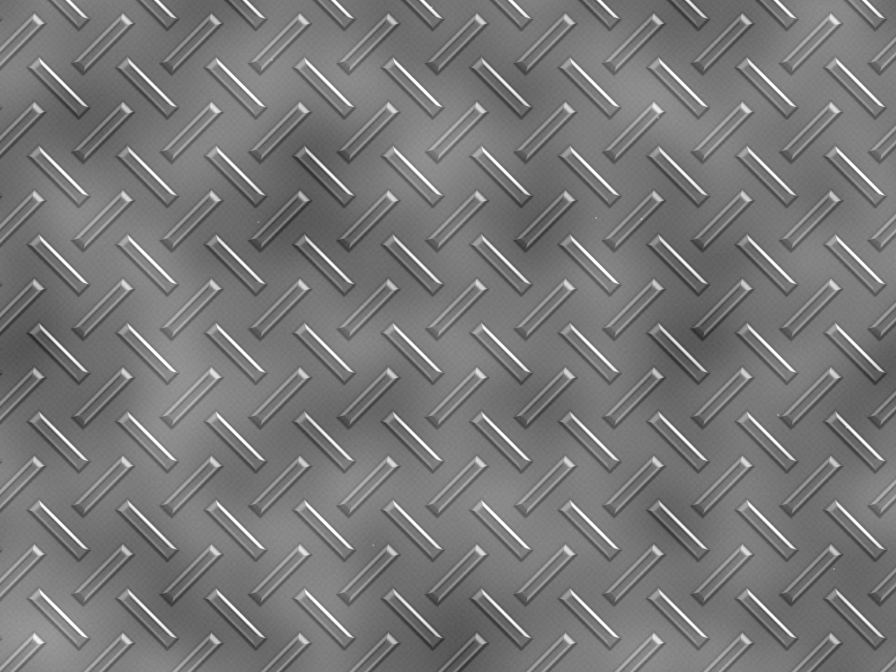
This texture is drawn by a Shadertoy shader. Its source:

```glsl
// Steel tread plate: two interleaved square lattices of raised bars, leaning
// opposite ways, each a flat-topped box with soft lit bevels and a dark foot.
// Gradient noise clouds the metal, adds grain and varies the glints.

const float CELLS_ACROSS = 10.125;
const vec2 LATTICE_ORIGIN = vec2(0.664, 0.606);
const vec2 BAR_HALF = vec2(0.404, 0.086);    // half length, half width in cells
const vec2 BEVEL = vec2(0.068, 0.040);       // bevel at the ends, at the sides
const vec2 LIGHT = vec2(0.35, 0.94);
const float STEEL = 0.464;
const float TAU = 6.28318;

float hash(vec2 p) {
    vec3 q = fract(vec3(p.xyx) * 0.1031);
    q += dot(q, q.yzx + 33.33);
    return fract((q.x + q.y) * q.z);
}

vec2 gradient(vec2 corner) {
    float angle = TAU * hash(corner);
    return vec2(cos(angle), sin(angle));
}

float gradientNoise(vec2 p) {
    vec2 i = floor(p), f = fract(p);
    vec2 u = f * f * f * (f * (f * 6.0 - 15.0) + 10.0);
    vec2 e = vec2(1.0, 0.0);
    float low = mix(dot(gradient(i), f), dot(gradient(i + e), f - e), u.x);
    float high = mix(dot(gradient(i + e.yx), f - e.yx),
                     dot(gradient(i + 1.0), f - 1.0), u.x);
    return mix(low, high, u.y);
}

float boxDistance(vec2 p, vec2 halfSize) {
    vec2 d = abs(p) - halfSize;
    return length(max(d, 0.0)) + min(max(d.x, d.y), 0.0);
}

// Soft line of the given half width around zero
float line(float d, float halfWidth, float aa) {
    return 1.0 - smoothstep(halfWidth - 0.5 * aa, halfWidth + 0.5 * aa, abs(d));
}

// Cloudy patches, fine grain and a faint diagonal weave in the bare metal
float steel(vec2 p) {
    float cloud = gradientNoise(p * 0.65 + 17.3) + 0.4 * gradientNoise(p * 1.3 + 5.7);
    float grain = gradientNoise(p * 30.0);
    vec2 wave = sin(TAU * 12.0 * p);
    return STEEL + 0.175 * cloud + 0.02 * grain + 0.008 * wave.x * wave.y;
}

// Brightness change of a bevel facet facing the given direction
float facetShade(vec2 normal, float glint) {
    float d = dot(normal, LIGHT);
    return 0.07 + 0.19 * d + glint * pow(max(d, 0.0), 4.0);
}

// Lays a lattice of bars along a unit axis over the ground brightness
float addBars(float ground, vec2 p, vec2 center, vec2 axis, float glint, float aa) {
    vec2 local = p - center + 0.5;
    vec2 cell = floor(local);
    vec2 offset = local - cell - 0.5;
    vec2 across = vec2(-axis.y, axis.x);
    vec2 q = vec2(dot(offset, axis), dot(offset, across));
    float edge = boxDistance(q, BAR_HALF);

    // Facets meet in mitres where the scaled edge distances are equal
    vec2 depth = (BAR_HALF - abs(q)) / BEVEL;
    float rise = min(depth.x, depth.y);
    float isEnd = smoothstep(-0.25, 0.25, depth.y - depth.x);
    float wear = mix(0.85, 1.1, hash(cell + center * 7.0));
    float taper = 1.0 - 0.35 * smoothstep(0.1, 1.0, abs(q.x) / BAR_HALF.x);
    vec2 sideNormal = across * sign(q.y);
    float sideShade = facetShade(sideNormal, glint * wear * taper);
    float endShade = facetShade(axis * sign(q.x), 0.5 * glint * wear);
    float facet = mix(sideShade, endShade, isEnd) * smoothstep(-0.2, 0.45, rise);

    // Flat top with a groove behind the lit side, pale rim on the other
    float flatTop = smoothstep(0.65, 1.3, rise);
    float away = smoothstep(0.2, -0.2, dot(sideNormal, LIGHT));
    float side = 1.0 - isEnd;
    float rim = line(rise - 0.8, 0.35, 0.5) * away * side;
    float groove = line(rise - 1.4, 0.25, 0.5) * (1.0 - away) * side;
    float body = ground + mix(facet, -0.015, flatTop) + 0.15 * rim - 0.09 * groove;

    // Thin dark foot, strong only on the sides turned from the light
    float endFacing = dot(axis * sign(q.x), LIGHT);
    float facing = mix(dot(sideNormal, LIGHT), endFacing, isEnd);
    float foot = mix(0.15, 0.05, smoothstep(-0.5, 0.5, facing));
    foot *= line(edge - 0.003, 0.016, 0.03);
    float cover = 1.0 - smoothstep(-0.8 * aa, 0.8 * aa, edge);
    return mix(ground, body, cover) - foot;
}

// Rare tiny bright pits
float specks(vec2 p, float aa) {
    vec2 cell = floor(p * 3.0);
    vec2 spot = 0.2 + 0.6 * vec2(hash(cell + 3.1), hash(cell + 8.7));
    float d = length(fract(p * 3.0) - spot) / 3.0;
    return step(0.975, hash(cell + 21.0)) * line(d, 0.012, aa);
}

void mainImage(out vec4 fragColor, in vec2 fragCoord) {
    float aa = CELLS_ACROSS / iResolution.x;
    vec2 p = fragCoord * aa;
    vec2 falling = vec2(0.7071, -0.7071);
    vec2 rising = vec2(0.7071, 0.7071);

    float tone = steel(p) + 0.16 * specks(p, aa);
    tone = addBars(tone, p, LATTICE_ORIGIN, falling, 0.50, aa);
    tone = addBars(tone, p, LATTICE_ORIGIN + 0.5, rising, 0.34, aa);
    fragColor = vec4(vec3(clamp(tone, 0.0, 1.0)), 1.0);
}
```
